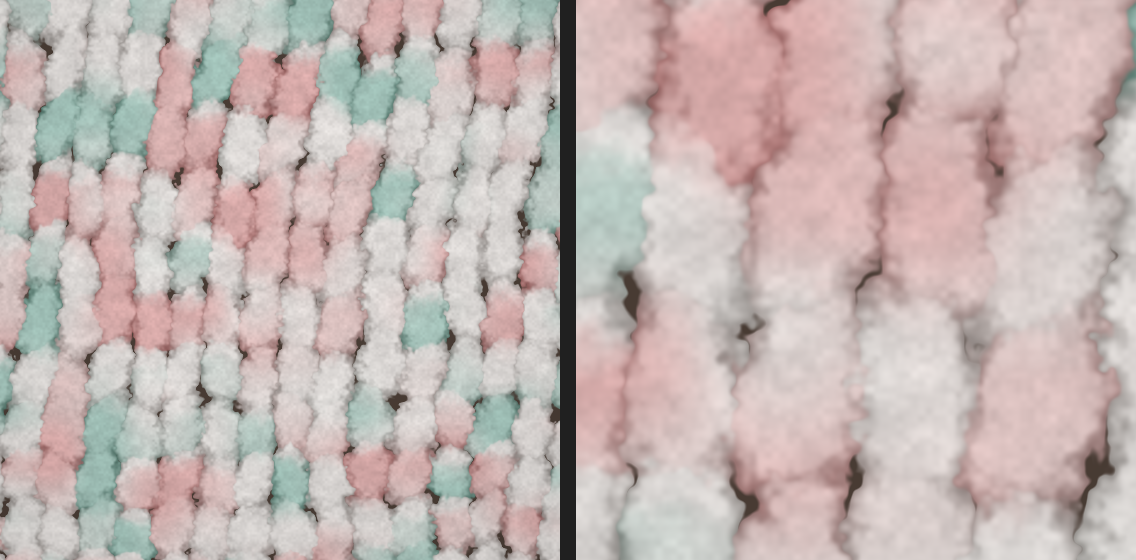
Left, the full canvas; right, a detail of the centre.
A WebGL 1 fragment shader for this texture:

```glsl
precision highp float;
// Chunky chenille knit in white, pink and mint, with dark gaps between plush stitches.
uniform vec2 u_resolution;

float hash(vec2 p) {
  vec3 q = fract(vec3(p.xyx) * 0.1031);
  q += dot(q, q.yzx + 33.33);
  return fract((q.x + q.y) * q.z);
}

float noise(vec2 p) {
  vec2 i = floor(p), f = fract(p);
  f = f * f * (3.0 - 2.0 * f);
  return mix(mix(hash(i), hash(i + vec2(1, 0)), f.x),
             mix(hash(i + vec2(0, 1)), hash(i + vec2(1, 1)), f.x), f.y);
}

vec2 noise2(vec2 p) {
  return vec2(noise(p), noise(p + 57.3)) - 0.5;
}

// Variegated yarn: pink at low tones, white in the middle, mint at high tones.
vec3 yarnColor(float tone) {
  vec3 white = vec3(0.85, 0.835, 0.825);
  vec3 pink = vec3(0.83, 0.655, 0.65);
  vec3 mint = vec3(0.62, 0.745, 0.71);
  vec3 color = mix(pink, white, smoothstep(0.12, 0.48, tone));
  return mix(color, mint, smoothstep(0.54, 0.86, tone));
}

void main() {
  vec2 uv = gl_FragCoord.xy / u_resolution;

  // Fuzzy pile and loose, uneven tension.
  vec2 p = uv + 0.014 * noise2(uv * 55.0) + 0.009 * noise2(uv * 150.0);
  p += 0.03 * noise2(uv * 5.0 + 9.0);

  // Leaning columns; rows are tighter near the bottom.
  vec2 knit = vec2((p.x - 0.04 * p.y - 0.06 * p.y * p.y) * 14.5 + 40.0,
                   p.y * (11.5 - 1.8 * p.y) + 20.0);
  float drift = noise(uv * 11.0 + 3.0);

  // Blend overlapping tapered domes, the highest one dominating.
  float total = 0.0;
  vec3 color = vec3(0.0);
  for (int i = -1; i <= 1; i++) {
    float column = floor(knit.x) + float(i);
    float stagger = 0.35 * hash(vec2(column, 4.0));
    for (int j = -1; j <= 1; j++) {
      vec2 id = vec2(column, floor(knit.y - stagger) + float(j));
      vec2 jitter = vec2(hash(id + 11.0), hash(id + 23.0)) - 0.5;
      vec2 q = knit - id - vec2(0.5, 0.5 + stagger) - jitter * vec2(0.14, 0.24);
      float side = mod(column, 2.0) * 2.0 - 1.0;
      q.x += q.y * (0.15 * side + 0.24 * (hash(id + 37.0) - 0.5));

      float width = (0.58 + 0.08 * hash(id + 41.0)) * (1.0 - 0.25 * clamp(q.y, -1.0, 1.0));
      vec2 r = q / vec2(width, 0.76);
      float weight = exp(20.0 * (1.0 - min(dot(r, r), 3.0)));

      // Dye bleeds along the yarn into the next stitch.
      float dye = mix(hash(id + 71.0), hash(id + vec2(71.0, 72.0)),
                      smoothstep(0.0, 0.8, q.y));
      color += weight * yarnColor(0.68 * dye + 0.32 * drift);
      total += weight;
    }
  }
  color /= total;
  float height = log(total) / 20.0;

  // Soft creases, plush lumps and fine fibres.
  float pile = 0.10 * (noise(uv * 38.0) - 0.5) + 0.10 * (noise(uv * 110.0) - 0.5)
             + 0.08 * (noise(uv * 230.0) - 0.5);
  float light = smoothstep(0.0, 0.66, height + pile);
  color = mix(color * color * 0.84, color, light);
  color *= 1.0 + 0.7 * pile + 0.05 * (height - 0.6);

  // Dark gaps where no yarn covers, then a slight falloff to the corners.
  vec3 gap = vec3(0.28, 0.23, 0.20);
  color = mix(gap, color, smoothstep(0.02, 0.15, height + 0.4 * pile));
  vec2 corner = uv - vec2(0.5, 0.58);
  color *= 1.01 - 0.15 * dot(corner, corner);

  gl_FragColor = vec4(color, 1.0);
}
```
